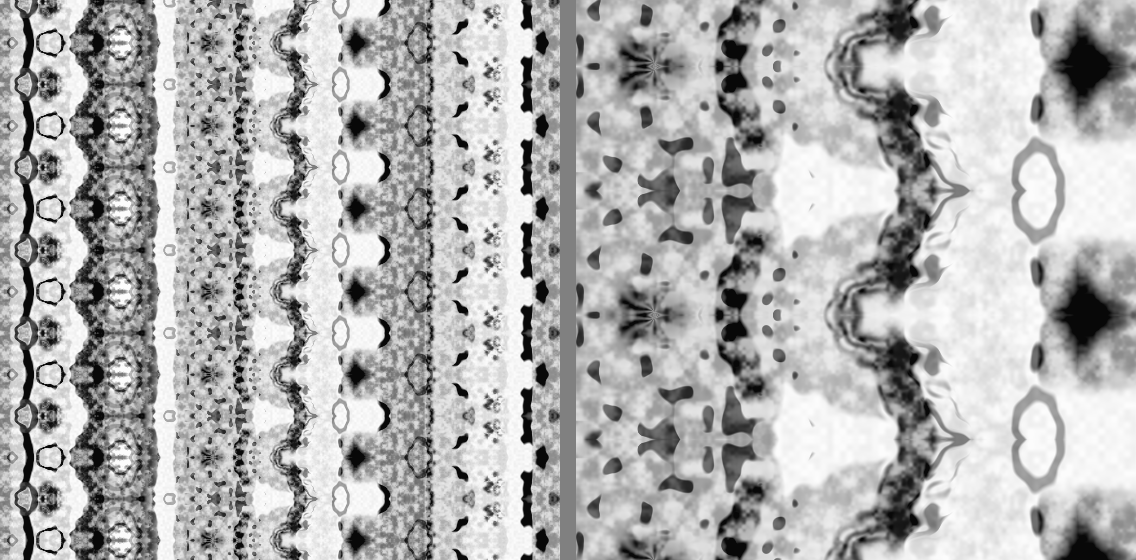
Left: the whole. Right: its middle third, enlarged.
A WebGL 1 fragment shader for this pattern:

```glsl
precision highp float;
uniform vec2 u_resolution;

#define REPEATS 6.755
#define PHASE 0.0768
#define HALF_REPEAT 7.40
#define WARP 0.95
#define GRAIN_SCALE 1.05
#define PAPER_INK 0.035
#define SOFT 0.22

float hash(vec2 p) {
  vec3 q = fract(vec3(p.xyx) * 0.1031);
  q += dot(q, q.yzx + 33.33);
  return fract((q.x + q.y) * q.z);
}

float noise(vec2 p) {
  vec2 i = floor(p), f = fract(p);
  f = f * f * (3.0 - 2.0 * f);
  return mix(mix(hash(i), hash(i + vec2(1, 0)), f.x),
             mix(hash(i + vec2(0, 1)), hash(i + vec2(1, 1)), f.x), f.y);
}

float fbm(vec2 p) {
  float sum = 0.0, amp = 0.53;
  for (int i = 0; i < 3; i++) {
    sum += amp * noise(p);
    p = p * 2.03 + 11.7;
    amp *= 0.55;
  }
  return sum;
}

float band(float x, float a, float b) {
  return smoothstep(a - SOFT, a + SOFT, x) * (1.0 - smoothstep(b - SOFT, b + SOFT, x));
}

float blob(vec2 p, vec2 c, vec2 r) {
  return 1.0 - smoothstep(0.6, 1.1, length((p - c) / r));
}

float ring(vec2 p, vec2 c, vec2 r, float width) {
  float d = (length((p - c) / r) - 1.0) * min(r.x, r.y);
  return 1.0 - smoothstep(width * 0.4, width, abs(d));
}

// Each strip takes p (x in percent, y from the repeat centre), swing s (1 centre, 0 joint), grain g.
float beadStrip(vec2 p, float s, float g) {
  float spine = 4.6 + 0.8 * s;
  float ink = band(p.x, -2.0, 2.0) * (0.12 + 0.35 * g);
  ink += band(p.x, 2.0, 12.5) * 0.16 * g + 0.3 * ring(p, vec2(2.4, 0), vec2(0.6), 0.3);
  ink += band(p.x, spine - 0.65, spine + 0.65) * (1.0 - smoothstep(3.9, 4.5, p.y)) * 0.95;
  vec2 joint = vec2(4.7, HALF_REPEAT);
  ink += 0.65 * ring(p, joint, vec2(1.5, 2.8), 0.45) + 0.25 * blob(p, joint, vec2(1.2, 2.2)) * g;
  ink += 0.6 * ring(p, vec2(9.2, 0), vec2(2.2, 2.3), 0.35) * (0.4 + g);
  return ink + 0.75 * blob(p, vec2(8.9, HALF_REPEAT), vec2(2.7, 3.4)) * g;
}

float braidStrip(vec2 p, float s, float g) {
  float body = band(p.x, 15.6 - 3.0 * s, 27.3 + 1.0 * s);
  float strand = 0.5 + 0.5 * sin(3.4 * (p.x + 0.5 * s) + 4.0 * g);
  float ink = 0.16 + 0.4 * g + 0.18 * strand * smoothstep(23.5, 25.0, p.x);
  ink += 0.24 * band(p.x, 12.0, 18.5) * (0.4 + g);
  ink -= 0.26 * blob(p, vec2(21.5, 0), vec2(3.0, 4.3)) * (1.2 - g);
  ink += 0.3 * ring(p, vec2(21.5, 0), vec2(2.2, 3.0), 0.4) + 0.2 * ring(p, vec2(21.0, 0), vec2(4.0, 5.5), 0.4);
  ink += 0.6 * blob(p, vec2(17.3, 0), vec2(1.0, 1.9));
  ink += 0.35 * band(p.x, 16.0, 26.0) * smoothstep(6.6, 7.2, p.y);
  return body * ink + 0.3 * ring(p, vec2(30.2, HALF_REPEAT), vec2(0.8), 0.35);
}

float laceStrip(vec2 p, float s, float g) {
  float ink = band(p.x, 31.6 - 0.5 * s, 45.5) * (0.09 + 0.27 * g);
  vec2 d = p - vec2(37.8, 0);
  float rays = 0.55 + 0.45 * cos(9.0 * atan(d.y, d.x));
  ink += blob(p, vec2(37.8, 0), vec2(2.5, 2.4)) * (0.2 + 0.5 * rays * g);
  float curve = 44.8 - 2.2 * s;
  ink += band(p.x, curve - 1.0, curve + 0.9) * (1.0 - smoothstep(4.0, 6.0, p.y)) * (0.15 + 0.55 * g);
  float fleck = smoothstep(0.68, 0.78, noise(p * vec2(1.1, 0.9) + 40.0));
  return ink + 0.45 * fleck * band(p.x, 31.6, 47.0);
}

float zigzagStrip(vec2 p, float g) {
  float ink = band(p.x, 45.5, 51.5) * (0.06 + 0.2 * g);
  ink *= 1.0 - smoothstep(-0.3, 0.3, p.y - HALF_REPEAT + 0.42 * (53.5 - p.x));
  float arc = length(p - vec2(51.6, 0));
  float arch = band(arc, 1.0, 3.6) * (1.0 - smoothstep(51.0, 52.0, p.x));
  ink += arch * (0.22 + 0.25 * g + 0.2 * sin(arc * 5.5));
  float mid = 51.3 + 0.32 * p.y;
  ink += band(p.x, mid - 1.35, mid + 1.35) * (0.22 + 0.65 * g) * smoothstep(0.2, 2.0, p.y);
  float feather = smoothstep(0.4, 0.7, noise(vec2(p.x + p.y, p.x - p.y) * vec2(0.8, 2.2)));
  ink += band(p.x, mid + 1.0, mid + 3.0) * feather * 0.4 * smoothstep(1.0, 3.0, p.y);
  return ink + 0.1 * g * band(p.x, 53.5, 60.0);
}

float gemStrip(vec2 p, float g) {
  float ink = 0.35 * ring(p, vec2(60.9, HALF_REPEAT), vec2(1.3, 2.6), 0.4);
  float web = band(p.x, 68.0, 77.6) * (0.13 + 0.38 * g);
  web += 0.3 * band(p.x, 61.2, 68.0) * (1.0 - smoothstep(3.0, 5.0, p.y)) * (0.3 + g);
  vec2 hollow = vec2(65.2, HALF_REPEAT);
  ink += web * (1.0 - blob(p, hollow, vec2(4.2, 3.7)));
  ink += 0.85 * ring(p, hollow, vec2(3.8, 3.3), 0.55) * smoothstep(67.2, 68.6, p.x);
  vec2 d = abs(p - vec2(63.6, 0)) / vec2(p.x < 63.6 ? 2.6 : 3.8, 4.0);
  ink += 0.95 * (1.0 - smoothstep(0.15, 1.05, d.x + d.y));
  ink += 0.55 * blob(p, vec2(61.0, 2.3), vec2(0.7, 1.0));
  ink += 0.35 * ring(p, vec2(74.9, 0), vec2(2.1, 3.0), 0.4);
  return ink + 0.4 * band(p.x, 76.3, 77.3) * (0.4 + g);
}

float dashStrip(vec2 p, float s, float g) {
  float ink = band(p.x, 77.6, 83.0) * (0.08 + 0.2 * g) + band(p.x, 83.0, 90.5) * 0.12 * g;
  float hook = 80.6 + 0.55 * p.y;
  ink += 0.85 * band(p.x, hook - 0.5, hook + 0.6) * band(p.y, 1.3, 4.0);
  ink += blob(p, vec2(83.6, HALF_REPEAT), vec2(1.4, 1.6)) * (0.25 + 0.4 * g);
  ink += 0.65 * g * blob(p, vec2(88.1, 4.6), vec2(1.8, 2.5));
  float dash = band(p.x, 93.0 + 0.4 * s, 94.9) * smoothstep(1.9, 2.5, p.y);
  ink += dash * (0.95 - 0.35 * smoothstep(6.7, 7.3, p.y));
  ink += band(p.x, 95.0, 102.0) * (0.1 + 0.3 * g);
  ink += 0.85 * blob(p, vec2(96.9, 0), vec2(1.0, 2.0));
  return ink + 0.5 * blob(p, vec2(99.0, HALF_REPEAT), vec2(1.1, 1.7));
}

void main() {
  vec2 uv = gl_FragCoord.xy / u_resolution;
  // Mirror every repeat about its centre line.
  float fold = abs(fract((1.0 - uv.y - PHASE) * REPEATS + 0.5) - 0.5) * 2.0;
  vec2 p = vec2(uv.x * 100.0, fold * HALF_REPEAT);
  float s = 0.5 + 0.5 * cos(3.14159 * fold);
  float g = smoothstep(0.25, 0.75, fbm(p * GRAIN_SCALE));
  vec2 q = p + WARP * (vec2(noise(p * 0.9), noise(p * 0.9 + 17.0)) - 0.5);

  float ink = PAPER_INK + beadStrip(q, s, g) + braidStrip(q, s, g) + laceStrip(q, s, g);
  ink += zigzagStrip(q, g) + gemStrip(q, g) + dashStrip(q, s, g);
  ink += 0.06 * (noise(p * 2.6) - 0.5);
  gl_FragColor = vec4(vec3(clamp(1.0 - ink, 0.03, 0.99)), 1.0);
}
```
